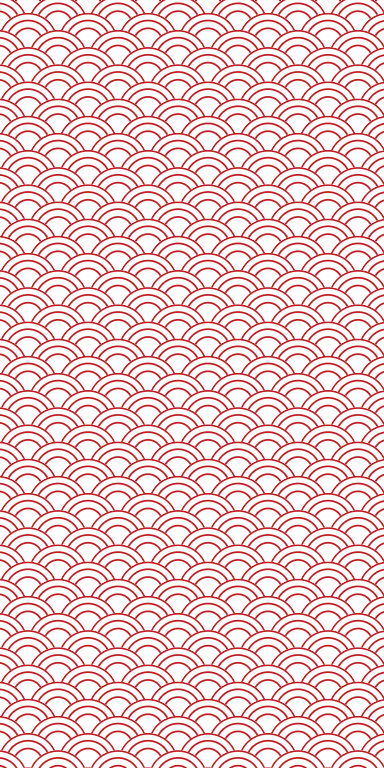
This pattern is drawn by a WebGL 1 fragment shader. Its source:

```glsl
precision highp float;
// Seigaiha: overlapping red-lined wave scallops on white, in staggered rows.

uniform vec2 u_resolution;

const float COLUMNS = 6.4;               // scallops across the canvas
const float ROW_STEP = 0.2858;           // row spacing, in scallop widths
const vec2 FIRST_CENTER = vec2(0.467, 7.515);
const float RADIUS = 0.5;
const float LINE_WIDTH = 0.029;
const vec3 PAPER = vec3(1.0, 0.996, 0.996);
const vec3 RED = vec3(0.75, 0.11, 0.135);

// Antialiased coverage of the region where the signed distance is negative.
float coverage(float dist, float pixel) {
  return clamp(0.5 - dist / pixel, 0.0, 1.0);
}

float ring(float r, float ringRadius, float width, float pixel) {
  return coverage(abs(r - ringRadius) - 0.5 * width, pixel);
}

// Ink of the three concentric lines at distance r from a scallop center.
float scallopInk(float r, float pixel) {
  float outer = ring(r, RADIUS - 0.5 * LINE_WIDTH, LINE_WIDTH, pixel);
  float middle = ring(r, 0.37, LINE_WIDTH, pixel);
  float inner = ring(r, 0.24, LINE_WIDTH, pixel);
  return max(outer, max(middle, inner));
}

// Offset from p to the nearest scallop center of the given row.
vec2 scallopOffset(vec2 p, float row) {
  float x = p.x - 0.5 * mod(row, 2.0);
  return vec2(fract(x + 0.5) - 0.5, p.y - row * ROW_STEP);
}

// Paint rows from back (upper) to front (lower), each hiding those behind.
float wavesInk(vec2 p, float pixel) {
  float baseRow = floor(p.y / ROW_STEP);
  float ink = 0.0;
  for (int k = 0; k < 4; k++) {
    float row = baseRow + 2.0 - float(k);
    float r = length(scallopOffset(p, row));
    ink = mix(ink, scallopInk(r, pixel), coverage(r - RADIUS, pixel));
  }
  return ink;
}

void main() {
  float pixel = COLUMNS / u_resolution.x;
  vec2 p = gl_FragCoord.xy * pixel - FIRST_CENTER;
  gl_FragColor = vec4(mix(PAPER, RED, wavesInk(p, pixel)), 1.0);
}
```
